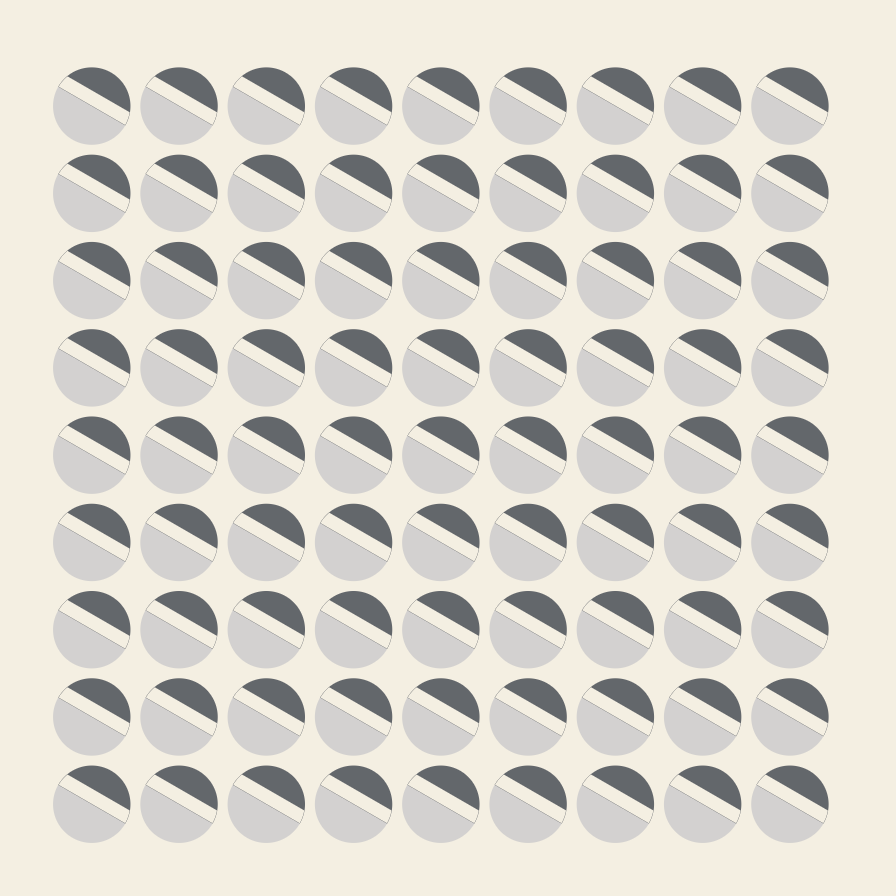
This pattern is drawn by a WebGL 1 fragment shader. Its source:

```glsl
precision highp float;

uniform vec2 u_resolution;

// Antialiased coverage of a signed distance (negative is inside).
float coverage(float dist, float pixel) {
  return clamp(0.5 - dist / pixel, 0.0, 1.0);
}

void main() {
  float pixel = 1.0 / min(u_resolution.x, u_resolution.y);
  vec2 p = (gl_FragCoord.xy - 0.5 * u_resolution) * pixel + 0.008;

  vec3 paper = vec3(0.957, 0.937, 0.886);
  vec3 slate = vec3(0.388, 0.402, 0.420);
  vec3 silver = vec3(0.828, 0.821, 0.814);

  // Nine by nine grid, clamped so the margin stays empty.
  float pitch = 0.0974;
  vec2 cell = clamp(floor(p / pitch + 0.5), -4.0, 4.0);
  vec2 local = p - cell * pitch;

  float disc = length(local) - 0.0432;
  float across = dot(local, vec2(0.5, 0.8660));

  // Slate cap above, silver half below the tilted diameter.
  vec3 fill = mix(slate, silver, coverage(across, pixel));

  // The pale band is slightly inset, leaving a slate hairline around it.
  float inset = 0.0003;
  float band = coverage(inset - across, pixel)
             * coverage(across - 0.0152, pixel)
             * coverage(disc + inset, pixel);
  fill = mix(fill, paper, band);

  gl_FragColor = vec4(mix(paper, fill, coverage(disc, pixel)), 1.0);
}
```
